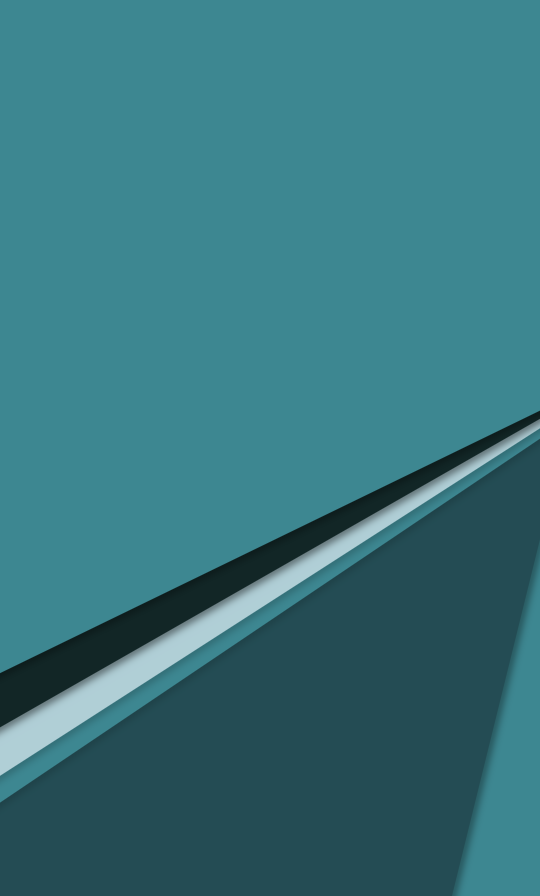
Write a Shadertoy shader that draws this background.

```glsl
#define TEAL vec3(0.24, 0.53, 0.57)
#define SLATE vec3(0.14, 0.30, 0.33)
#define INK vec3(0.07, 0.15, 0.15)
#define ICE vec3(0.69, 0.81, 0.84)
#define SHADOW_WIDTH 0.007

// Signed distance to the line through a and b, positive on its left
float lineDistance(vec2 p, vec2 a, vec2 b) {
    vec2 along = normalize(b - a);
    return dot(p - a, vec2(-along.y, along.x));
}

// Lays a sheet where dist > 0 and drops a soft shadow just outside it
void addSheet(inout vec3 color, float dist, vec3 sheet, float shadow) {
    float pixel = 1.0 / iResolution.y;
    float falloff = max(-dist, 0.0) / SHADOW_WIDTH;
    color *= 1.0 - shadow * exp(-falloff * falloff);
    color = mix(color, sheet, smoothstep(-0.7 * pixel, 0.7 * pixel, dist));
}

// Distance above a sloped edge, given its heights at the left and right sides
float aboveEdge(vec2 p, float leftHeight, float rightHeight) {
    float aspect = iResolution.x / iResolution.y;
    return lineDistance(p, vec2(0.0, leftHeight), vec2(aspect, rightHeight));
}

void mainImage(out vec4 fragColor, in vec2 fragCoord) {
    vec2 p = fragCoord / iResolution.y;
    float aspect = iResolution.x / iResolution.y;

    // Lower right corner, covered by the slate panel
    vec3 color = TEAL;
    float panel = lineDistance(p, vec2(0.837 * aspect, 0.0), vec2(aspect, 0.398));
    addSheet(color, panel, SLATE, 0.30);

    // Converging bands, stacked from the lowest sheet to the highest
    addSheet(color, aboveEdge(p, 0.1042, 0.5104), TEAL, 0.12);
    addSheet(color, aboveEdge(p, 0.1341, 0.5220), ICE, 0.16);
    addSheet(color, aboveEdge(p, 0.1882, 0.5326), INK, 0.38);
    addSheet(color, aboveEdge(p, 0.2487, 0.5417), TEAL, 0.25);

    fragColor = vec4(color, 1.0);
}
```
